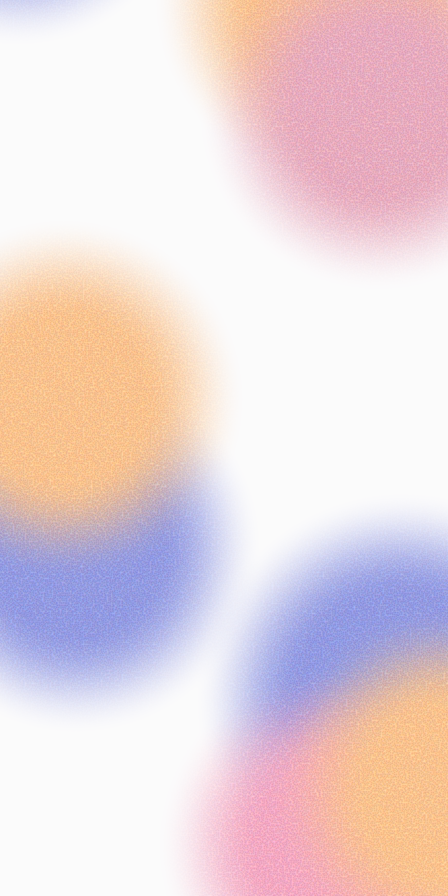
A Shadertoy shader for this background:

```glsl
const vec3 PAPER  = vec3(0.985, 0.984, 0.986);
const vec3 BLUE   = vec3(0.580, 0.610, 0.890);
const vec3 ORANGE = vec3(0.980, 0.765, 0.560);
const vec3 ROSE   = vec3(0.910, 0.675, 0.750);
const vec3 PINK   = vec3(0.955, 0.665, 0.765);

const float CANVAS_HEIGHT  = 2.0;    // canvas is 1 wide and 2 high
const float SOFTNESS       = 0.118;  // half width of a blurred rim
const float GRAIN_CELLS    = 230.0;  // grain cells per unit
const float GRAIN_MEAN     = 0.46;
const float GRAIN_STRENGTH = 0.11;
const float GRAIN_TINT     = 0.04;

vec2 hash22(vec2 p) {
    vec3 q = fract(p.xyx * vec3(0.1031, 0.1030, 0.0973));
    q += dot(q, q.yzx + 33.33);
    return fract((q.xx + q.yz) * q.zy);
}

// Cellular noise: distance to the nearest scattered point
float cellular(vec2 p) {
    vec2 cell = floor(p);
    vec2 local = fract(p);
    float nearest = 2.0;
    for (int y = -1; y <= 1; y++) {
        for (int x = -1; x <= 1; x++) {
            vec2 offset = vec2(x, y);
            vec2 delta = offset + hash22(cell + offset) - local;
            nearest = min(nearest, dot(delta, delta));
        }
    }
    return sqrt(nearest);
}

// Blends a blurred disc over the colour; alpha tracks total coverage
void paintDisc(inout vec4 paint, vec2 p, vec2 center, float radius, vec3 tint) {
    float d = length(p - center) - radius;
    float cover = 1.0 - smoothstep(-SOFTNESS, SOFTNESS, d);
    paint = mix(paint, vec4(tint, 1.0), cover);
}

void mainImage(out vec4 fragColor, in vec2 fragCoord) {
    vec2 p = fragCoord / iResolution.y * CANVAS_HEIGHT;
    vec4 paint = vec4(PAPER, 0.0);

    // Upper corners
    paintDisc(paint, p, vec2(0.040, 2.290), 0.280, BLUE);
    paintDisc(paint, p, vec2(0.755, 2.000), 0.300, ORANGE);
    paintDisc(paint, p, vec2(0.846, 1.753), 0.290, ROSE);

    // Left pair
    paintDisc(paint, p, vec2(0.170, 0.776), 0.300, BLUE);
    paintDisc(paint, p, vec2(0.143, 1.109), 0.292, ORANGE);

    // Lower right cluster
    paintDisc(paint, p, vec2(0.900, 0.438), 0.350, BLUE);
    paintDisc(paint, p, vec2(0.755, 0.112), 0.290, PINK);
    paintDisc(paint, p, vec2(1.015, 0.235), 0.300, ORANGE);

    // Grain only where there is colour
    vec2 grainPoint = p * GRAIN_CELLS;
    float grain = cellular(grainPoint) - GRAIN_MEAN;
    vec2 speck = hash22(floor(grainPoint)) - 0.5;
    vec3 noise = GRAIN_STRENGTH * grain + GRAIN_TINT * vec3(speck, -speck.x);

    fragColor = vec4(clamp(paint.rgb + noise * paint.a, 0.0, 1.0), 1.0);
}
```
